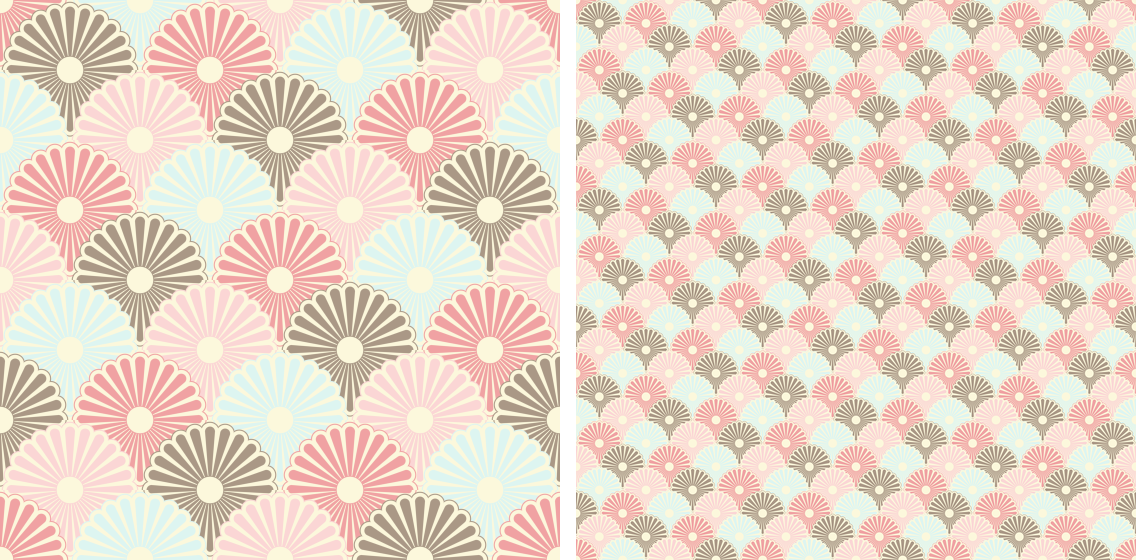
Left: one tile. Right: repeated 3 by 3.
This pattern is drawn by a WebGL 1 fragment shader. Its source:

```glsl
precision highp float;
// Overlapping rows of scalloped chrysanthemum fans in four soft colours.

uniform vec2 u_resolution;

const float PI = 3.14159265;
const float ROWS = 8.0;         // rows per canvas; fans sit two units apart
const float TIP_RADIUS = 0.835; // centre of the rounded petal tips
const float HUB_RADIUS = 0.19;
const float RIM_WIDTH = 0.069;  // cream border and outline around each tip
const float LINE_WIDTH = 0.015;
const vec3 CREAM = vec3(0.988, 0.973, 0.863);

// Antialiased coverage of a signed distance.
float coverage(float dist, float pixel) {
  return 1.0 - smoothstep(-0.7 * pixel, 0.7 * pixel, dist);
}

// Colour cycle: brown, coral, aqua, pink.
vec3 fanColour(float index) {
  float i = mod(index, 4.0);
  if (i < 0.5) return vec3(0.665, 0.595, 0.525);
  if (i < 1.5) return vec3(0.942, 0.635, 0.638);
  if (i < 2.5) return vec3(0.868, 0.960, 0.945);
  return vec3(0.985, 0.838, 0.835);
}

// Folds the plane into one petal wedge lying along the x axis.
vec2 foldPetal(vec2 p, float wedge) {
  float angle = atan(p.x, p.y);
  angle -= wedge * floor(angle / wedge + 0.5);
  return length(p) * vec2(cos(angle), sin(angle));
}

// Capsule from the hub to the tip, with a different radius at each end.
float petalDistance(vec2 q, float hubWidth, float tipWidth) {
  float t = clamp((q.x - HUB_RADIUS) / (TIP_RADIUS - HUB_RADIUS), 0.0, 1.0);
  vec2 spine = vec2(mix(HUB_RADIUS, TIP_RADIUS, t), 0.0);
  return length(q - spine) - mix(hubWidth, tipWidth, t);
}

// Paints one fan, centred at the origin, over the colour below.
vec3 paintFan(vec3 below, vec2 p, vec3 ink, float pixel) {
  // Broad petals above the centre, narrow ones below it.
  float wedge = p.y >= 0.0 ? PI / 12.0 : PI / 18.0;
  float tipWidth = 0.325 * wedge * TIP_RADIUS;
  float hubWidth = 0.42 * wedge * HUB_RADIUS;
  vec2 q = foldPetal(p, wedge);
  float radius = length(p);

  float scallop = length(q - vec2(TIP_RADIUS, 0.0)) - tipWidth - RIM_WIDTH;
  float edge = min(scallop, radius - TIP_RADIUS);
  float petal = petalDistance(q, hubWidth, tipWidth);

  vec3 colour = mix(ink, CREAM, coverage(edge + LINE_WIDTH, pixel));
  colour = mix(colour, ink, coverage(petal, pixel));
  colour = mix(colour, ink, coverage(radius - HUB_RADIUS - 0.012, pixel));
  colour = mix(colour, CREAM, coverage(radius - HUB_RADIUS, pixel));
  return mix(below, colour, coverage(edge, pixel));
}

// Paints the nearest fan of a row; rows count downwards from the top.
vec3 paintRow(vec3 below, vec2 p, float row, float pixel) {
  float parity = mod(row, 2.0);
  float column = floor((p.x - parity) * 0.5 + 0.5);
  vec2 centre = vec2(2.0 * column + parity, row);
  float shift = floor(row * 0.5) + 1.0 - parity;
  vec2 local = vec2(p.x - centre.x, centre.y - p.y);
  return paintFan(below, local, fanColour(column + shift), pixel);
}

void main() {
  vec2 uv = gl_FragCoord.xy / u_resolution;
  vec2 p = ROWS * vec2(uv.x, 1.0 - uv.y);
  float pixel = ROWS / min(u_resolution.x, u_resolution.y);

  // The lower row overlaps the upper one.
  float row = floor(p.y);
  vec3 colour = CREAM;
  for (int i = 0; i < 2; i++) {
    colour = paintRow(colour, p, row + float(i), pixel);
  }
  gl_FragColor = vec4(colour, 1.0);
}
```
